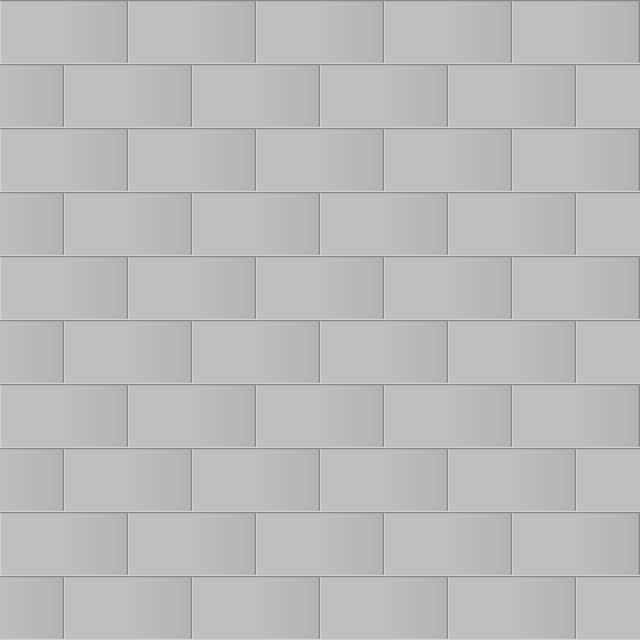
Give the GLSL for this pattern, as a Shadertoy shader.

```glsl
// Grey running-bond wall of smooth blocks with fine bevelled joints, tiling seamlessly.

const vec2  BRICKS      = vec2(5.0, 10.0);  // whole repeats across and down
const float ROW_SHIFT   = 0.5;              // offset of alternate rows, in bricks
const float LINE_WIDTH  = 1.0 / 512.0;      // width of each bevel line, in canvas units
const float SHADE_START = 0.5;              // where the face begins to darken
const vec3  FACE_LIGHT  = vec3(0.749);
const vec3  FACE_SHADE  = vec3(0.700);
const vec3  EDGE_DARK   = vec3(0.53);
const vec3  EDGE_LIGHT  = vec3(0.815);

// Fraction of a pixel centred at x that lies inside the band [a, b].
float bandCoverage(float x, float a, float b, float pixel) {
    float lo = max(x - 0.5 * pixel, a);
    float hi = min(x + 0.5 * pixel, b);
    return clamp((hi - lo) / pixel, 0.0, 1.0);
}

// Signed distance to the nearest joint, aligned to the pixel grid for crisp lines.
float jointOffset(float x, float count, float shift, float pixel) {
    float joint = (floor(x * count - shift + 0.5) + shift) / count;
    return x - floor(joint / pixel + 0.5) * pixel;
}

// Paints a dark line before the joint and a light line after it.
vec3 bevel(vec3 color, float offset, float pixel) {
    color = mix(color, EDGE_LIGHT, bandCoverage(offset, 0.0, LINE_WIDTH, pixel));
    return mix(color, EDGE_DARK, bandCoverage(offset, -LINE_WIDTH, 0.0, pixel));
}

void mainImage(out vec4 fragColor, in vec2 fragCoord) {
    vec2 pixel = 1.0 / iResolution.xy;
    vec2 uv = fragCoord * pixel;

    // Even rows, counted from the bottom, are shifted by half a brick
    float row = floor(uv.y * BRICKS.y);
    float shift = ROW_SHIFT * (1.0 - mod(row, 2.0));

    // Face: flat on the left, darkening towards the right
    float across = fract(uv.x * BRICKS.x - shift);
    float shade = clamp((across - SHADE_START) / (1.0 - SHADE_START), 0.0, 1.0);
    vec3 color = mix(FACE_LIGHT, FACE_SHADE, shade);

    // Joints: upright ones first, then the continuous courses over them
    color = bevel(color, jointOffset(uv.x, BRICKS.x, shift, pixel.x), pixel.x);
    color = bevel(color, jointOffset(uv.y, BRICKS.y, 0.0, pixel.y), pixel.y);

    fragColor = vec4(color, 1.0);
}
```
